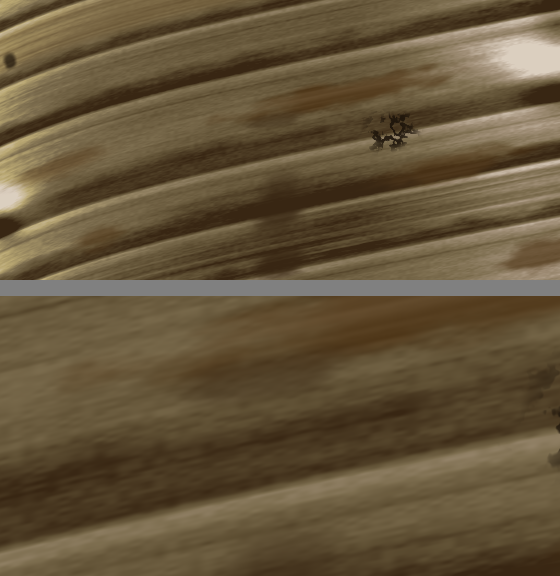
Top, the full canvas; bottom, a detail of the centre.
Write a WebGL 2 fragment shader that draws this texture.

```glsl
#version 300 es
precision highp float;
uniform vec2 u_resolution;
out vec4 fragColor;

const int GROOVE_COUNT = 6;
const vec3 SHADOW = vec3(0.22, 0.15, 0.075);
const vec3 BRONZE = vec3(0.37, 0.31, 0.20);
const vec3 TAN    = vec3(0.49, 0.43, 0.31);
const vec3 PALE   = vec3(0.64, 0.57, 0.48);
const vec3 GOLD   = vec3(0.73, 0.66, 0.45);
const vec3 SHINE  = vec3(0.86, 0.81, 0.75);
const vec3 AMBER  = vec3(0.33, 0.23, 0.11);

float hash(vec2 p) {
    p = fract(p * vec2(0.1031, 0.1137));
    p += dot(p, p.yx + 33.33);
    return fract((p.x + p.y) * p.x * 7.31);
}
float noise(vec2 p) {
    vec2 i = floor(p) + 200.0, f = fract(p);
    f = f * f * (3.0 - 2.0 * f);
    return mix(mix(hash(i), hash(i + vec2(1, 0)), f.x),
               mix(hash(i + vec2(0, 1)), hash(i + vec2(1, 1)), f.x), f.y);
}
float fbm(vec2 p) {
    float sum = 0.0, weight = 0.5;
    for (int k = 0; k < 4; k++) {
        sum += weight * noise(p);
        p = p * 2.03 + 7.1;
        weight *= 0.5;
    }
    return sum;
}
// Soft elliptical spot, 1 at its centre
float spot(vec2 p, vec2 centre, vec2 radius) {
    vec2 q = (p - centre) / radius;
    return exp(-dot(q, q));
}
// Soft smear with a ragged rim
float smear(vec2 p, vec2 centre, vec2 radius, float ragged) {
    return 1.0 - smoothstep(0.4, 1.2, length((p - centre) / radius) + ragged);
}
// Rise of the curved ridges from left to right
float ridgeRise(float x) {
    return 0.19 * x + 0.11 * (1.0 - exp(-2.5 * x));
}
// Lower edge of each groove; the middle ridge is wider
float grooveEdge(float i) {
    return 0.885 - 0.205 * i - 0.12 * smoothstep(2.0, 3.0, i);
}
float grooveWidth(float i) {
    return 0.045 + 0.05 * exp(-(i - 3.0) * (i - 3.0));
}
// Brown to white metal, tone from 0 to 1, yellower towards the left
vec3 metal(float tone, float x) {
    float t = clamp(tone, 0.0, 1.0) * 4.0;
    vec3 c = mix(SHADOW, BRONZE, clamp(t, 0.0, 1.0));
    c = mix(c, TAN, clamp(t - 1.0, 0.0, 1.0));
    c = mix(c, mix(GOLD, PALE, smoothstep(0.0, 0.8, x)), clamp(t - 2.0, 0.0, 1.0));
    return mix(c, SHINE, clamp(t - 3.0, 0.0, 1.0));
}

void main() {
    vec2 p = gl_FragCoord.xy / u_resolution.y;
    vec2 q = vec2(p.x, p.y - ridgeRise(p.x));
    float ragged = fbm(q * vec2(9.0, 30.0)) - 0.47;

    // Brushed streaks, strongest on the dark ridge near the bottom
    float lower = smoothstep(-0.27, -0.23, q.y) * (1.0 - smoothstep(-0.09, -0.05, q.y));
    float streak = noise(q * vec2(1.0, 60.0)) + 0.7 * noise(q * vec2(1.8, 160.0)) - 0.85;
    float grain = noise(q * vec2(70.0, 230.0)) - 0.5;
    float sides = exp(-p.x * 3.2) + smoothstep(1.15, 2.0, p.x);
    float tone = 0.30 + 0.40 * sides - 0.14 * lower + 0.28 * (fbm(q * vec2(1.6, 6.0) + 3.0) - 0.47);
    tone += streak * mix(0.12, 0.30, lower) + grain * 0.09 + ragged * 0.08;
    float brownFlank = smoothstep(-0.06, -0.03, q.y) * (1.0 - smoothstep(0.03, 0.09, q.y));
    tone -= 0.14 * brownFlank * smoothstep(0.3, 0.8, p.x);

    // Grooves: crisp lower edge, soft upper edge, bright lip and thin seam beneath
    for (int k = 0; k < GROOVE_COUNT; k++) {
        float i = float(k), d = q.y - grooveEdge(i), w = grooveWidth(i);
        float depth = (0.27 + 0.32 * sides) * (0.85 + 0.3 * hash(vec2(i, 4.0)));
        float dark = smoothstep(-0.005, 0.007, d) * (1.0 - smoothstep(w * 0.4, w * 1.4, d + ragged * 0.04));
        float lip = smoothstep(-0.04, -0.01, d) * (1.0 - smoothstep(-0.008, -0.002, d));
        float seam = exp(-pow((d + 0.05) / 0.004, 2.0));
        tone += 0.20 * lip - depth * dark - 0.12 * seam;
    }

    // Reflections at both ends
    tone += 0.45 * spot(p, vec2(1.94, 0.78), vec2(0.15, 0.08));
    tone += 0.20 * spot(p, vec2(1.72, 0.83), vec2(0.25, 0.05));
    tone += 0.50 * spot(p, vec2(0.02, 0.28), vec2(0.13, 0.06));
    tone -= 0.60 * spot(p, vec2(2.0, 0.66), vec2(0.12, 0.05));
    tone -= 0.75 * spot(p, vec2(0.0, 0.18), vec2(0.06, 0.045));
    tone -= 0.40 * spot(p, vec2(2.0, 0.91), vec2(0.08, 0.07));
    vec3 color = metal(tone, p.x);

    // Amber stains along the ridges
    float stain = smear(q, vec2(1.22, 0.33), vec2(0.42, 0.05), ragged);
    stain = max(stain, 0.7 * smear(q, vec2(0.23, 0.32), vec2(0.20, 0.04), ragged));
    stain = max(stain, 0.8 * smear(q, vec2(1.60, -0.01), vec2(0.32, 0.05), ragged));
    stain = max(stain, 0.7 * smear(q, vec2(0.36, 0.02), vec2(0.11, 0.045), ragged));
    stain = max(stain, 0.8 * smear(q, vec2(1.93, -0.385), vec2(0.13, 0.07), ragged));
    color = mix(color, AMBER + 0.06 * streak, 0.85 * stain);
    float topRidge = smoothstep(0.71, 0.76, q.y) * (1.0 - smoothstep(0.85, 0.885, q.y));
    color = mix(color, mix(AMBER, GOLD, 0.35 + 0.3 * streak), 0.5 * topRidge);

    // Dark reflections and crusted wear
    float gloom = smear(q, vec2(1.0, -0.03), vec2(0.11, 0.12), ragged * 0.4);
    gloom = max(gloom, smear(q, vec2(1.0, -0.24), vec2(0.12, 0.07), ragged));
    gloom = max(gloom, 0.5 * smear(q, vec2(0.98, 0.285), vec2(0.11, 0.03), ragged));
    color = mix(color, SHADOW, 0.75 * gloom);
    float flakes = 1.0 - smoothstep(0.04, 0.10, abs(fbm(p * 26.0) - 0.47));
    float crust = flakes * smear(p, vec2(1.385, 0.53), vec2(0.11, 0.08), ragged);
    crust = max(crust, 0.8 * smear(p, vec2(0.036, 0.78), vec2(0.024, 0.03), ragged));
    fragColor = vec4(mix(color, SHADOW * 0.5, 0.9 * crust), 1.0);
}
```
